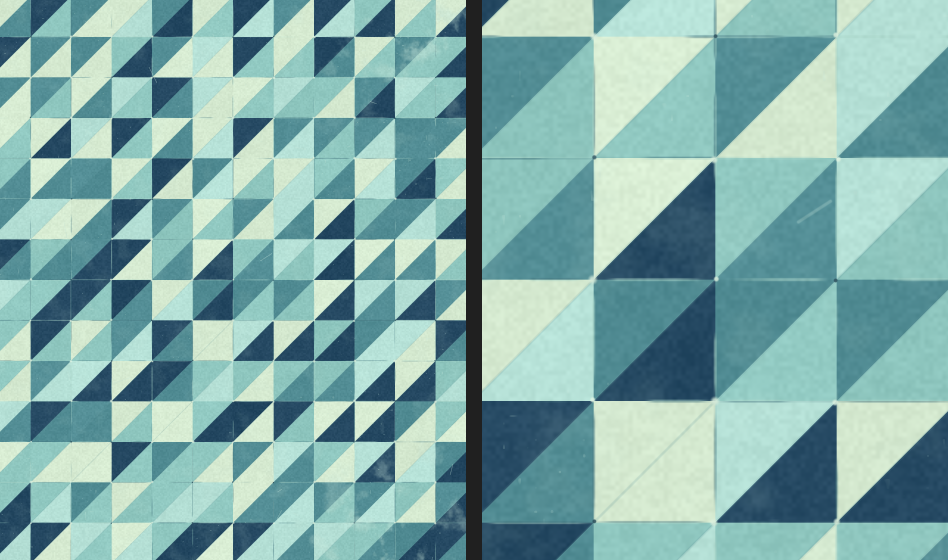
Left, the full canvas; right, a detail of the centre.
Reproduce this pattern procedurally as a Shadertoy shader.

```glsl
// Grid of squares split by rising diagonals into worn cream, aqua, teal and navy triangles.

float hash(vec2 p) {
    vec3 q = fract(p.xyx * vec3(0.1031, 0.1030, 0.0973));
    q += dot(q, q.yzx + 33.33);
    return fract((q.x + q.y) * q.z);
}

float noise(vec2 p) {
    vec2 i = floor(p), f = fract(p);
    f = f * f * (3.0 - 2.0 * f);
    return mix(mix(hash(i), hash(i + vec2(1, 0)), f.x),
               mix(hash(i + vec2(0, 1)), hash(i + 1.0), f.x), f.y);
}

float fbm(vec2 p) {
    float sum = 0.0, gain = 0.5;
    for (int i = 0; i < 4; i++) {
        sum += gain * noise(p);
        p = p * 2.1 + 7.3;
        gain *= 0.5;
    }
    return sum;
}

float segment(vec2 p, vec2 a, vec2 b) {
    vec2 pa = p - a, ba = b - a;
    return length(pa - ba * clamp(dot(pa, ba) / dot(ba, ba), 0.0, 1.0));
}

// Weighted choice among the five inks
int pickInk(float h) {
    return h < 0.26 ? 0 : h < 0.41 ? 1 : h < 0.62 ? 2 : h < 0.84 ? 3 : 4;
}

vec3 inkColor(int ink) {
    if (ink == 0) return vec3(0.84, 0.92, 0.82);
    if (ink == 1) return vec3(0.71, 0.88, 0.84);
    if (ink == 2) return vec3(0.56, 0.78, 0.75);
    if (ink == 3) return vec3(0.32, 0.55, 0.58);
    return vec3(0.14, 0.28, 0.38);
}

// Flat pattern; one unit is one square
vec3 triangles(vec2 p) {
    vec2 cell = floor(p), f = p - cell;
    bool upper = f.y > f.x;
    int upperInk = pickInk(hash(cell + 71.0));
    int lowerInk = pickInk(hash(cell + 153.0));
    // Matching halves are mostly redrawn, leaving a few plain squares
    if (lowerInk == upperInk && hash(cell + 37.0) > 0.15)
        lowerInk = (upperInk + 2 + int(2.0 * hash(cell + 211.0))) % 5;
    vec3 color = inkColor(upper ? upperInk : lowerInk);
    color += 0.03 * (hash(cell + (upper ? 311.0 : 419.0)) - 0.5);

    // Hairline seams, light or dark by square, broken by wear
    vec2 node = floor(p + 0.5);
    vec2 gap = abs(p - node);
    float seam = 1.0 - smoothstep(0.006, 0.018, min(gap.x, gap.y));
    vec3 seamColor = hash(cell + 523.0) < 0.6 ? vec3(0.66, 0.83, 0.78) : vec3(0.27, 0.46, 0.50);
    color = mix(color, seamColor, 0.5 * seam * smoothstep(0.25, 0.6, noise(p * 3.0)));
    float crease = 1.0 - smoothstep(0.004, 0.016, abs(f.y - f.x) * 0.707);
    color = mix(color, vec3(0.38, 0.58, 0.60), 0.2 * crease);

    // Chipped specks where corners meet
    float h = hash(node + 601.0);
    vec2 offset = 0.03 * (vec2(hash(node + 17.0), hash(node + 29.0)) - 0.5);
    float chip = 1.0 - smoothstep(0.01, 0.02 + 0.03 * h, length(p - node - offset));
    vec3 chipColor = h < 0.25 ? vec3(0.16, 0.30, 0.35) : vec3(0.86, 0.94, 0.87);
    return mix(color, chipColor, 0.85 * chip);
}

// Pale rubbed patches near the right corners, plus short scratches
float wear(vec2 uv, float aspect) {
    float corners = exp(-45.0 * dot(uv - vec2(0.9 * aspect, 0.98), uv - vec2(0.9 * aspect, 0.98)))
                  + exp(-45.0 * dot(uv - vec2(0.85 * aspect, 0.03), uv - vec2(0.85 * aspect, 0.03)));
    float rub = smoothstep(0.5, 0.75, fbm(uv * 32.0)) * (0.08 + 0.5 * corners);
    float scratch = 0.0;
    for (int i = 0; i < 14; i++) {
        float k = float(i);
        vec2 start = vec2(hash(vec2(k, 3.0)) * aspect, hash(vec2(k, 9.0)));
        float angle = 6.283 * hash(vec2(k, 15.0));
        vec2 end = start + vec2(cos(angle), sin(angle)) * (0.008 + 0.025 * hash(vec2(k, 21.0)));
        scratch = max(scratch, 1.0 - smoothstep(0.0003, 0.0015, segment(uv, start, end)));
    }
    float flecks = smoothstep(0.92, 0.98, noise(uv * 210.0)) * smoothstep(0.5, 0.7, noise(uv * 18.0));
    return rub + 0.25 * scratch + 0.2 * flecks;
}

void mainImage(out vec4 fragColor, in vec2 fragCoord) {
    // Average a 3 x 3 grid of samples to smooth every edge
    vec3 color = vec3(0.0);
    for (int i = 0; i < 9; i++) {
        vec2 jitter = (vec2(i % 3, i / 3) - 1.0) / 3.0;
        vec2 p = (fragCoord + jitter) / iResolution.y * 13.83;
        color += triangles(p - vec2(0.756, 0.918)) / 9.0;
    }

    vec2 uv = fragCoord / iResolution.y;
    color = mix(color, vec3(0.78, 0.90, 0.85), wear(uv, iResolution.x / iResolution.y));

    // Paper grain and soft mottling
    color += 0.045 * (noise(uv * 380.0) - 0.5) + 0.03 * (fbm(uv * 60.0) - 0.47);
    fragColor = vec4(clamp(color, 0.0, 1.0), 1.0);
}
```
